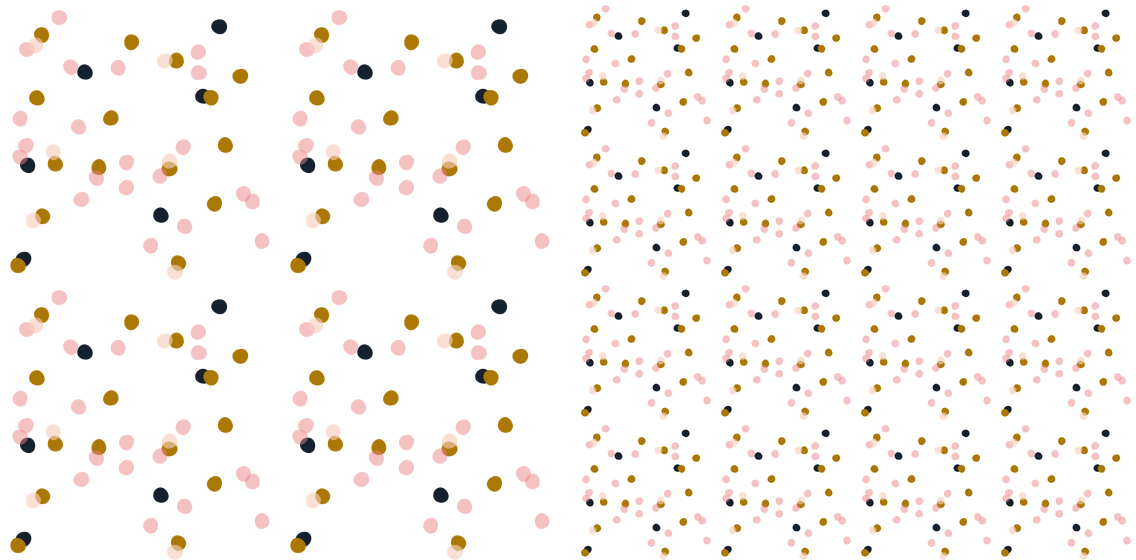
Left: one tile. Right: repeated 2 by 2.
This pattern is drawn by a Shadertoy shader. Its source:

```glsl
const float TILES = 2.0;

vec2 hash2(float n) {
    vec3 p = fract(n * vec3(0.1031, 0.1030, 0.0973));
    p += dot(p, p.yzx + 33.33);
    return fract((p.xx + p.yz) * p.zy);
}

// Even but irregular scatter, kept clear of the tile border
vec2 anchorPoint(int i) {
    vec2 spread = float(i) * vec2(0.7549, 0.5698);
    return mix(vec2(0.06), vec2(0.94), fract(spread + 0.13 * hash2(float(i) + 7.0)));
}

// Some dots lean on an earlier anchor; the others stand on their own
int parentOf(int i) {
    if (i == 6 || i == 7) return i - 6;              // gold on navy
    if (i >= 21 && i < 25) return 7 * (i - 21) + 4;  // pink on navy, gold, pink
    if (i >= 42) return 2 * (i - 42) + 10;           // cream on gold
    return i;
}

vec2 dotCenter(int i) {
    int parent = parentOf(i);
    vec2 center = anchorPoint(parent);
    if (parent != i) {
        vec2 h = hash2(float(i) + 91.0);
        float angle = 6.2832 * h.x;
        center += mix(0.027, 0.043, h.y) * vec2(cos(angle), sin(angle));
    }
    return center;
}

// Slightly lumpy disc, like a hand-cut dot
float blob(vec2 p, vec2 seed) {
    float angle = atan(p.y, p.x);
    float wobble = 0.035 * sin(2.0 * angle + 6.2832 * seed.x)
                 + 0.025 * sin(3.0 * angle + 6.2832 * seed.y);
    return length(p) - 0.0273 * (1.0 + wobble);
}

// Paint by layer: opaque navy and gold, then translucent pink and cream
vec4 dotPaint(int i) {
    if (i < 6) return vec4(0.085, 0.13, 0.18, 1.0);
    if (i < 21) return vec4(0.67, 0.47, 0.01, 1.0);
    if (i < 42) return vec4(0.92, 0.50, 0.52, 0.48);
    return vec4(0.97, 0.81, 0.73, 0.63);
}

void mainImage(out vec4 fragColor, in vec2 fragCoord) {
    vec2 uv = fragCoord / iResolution.xy * TILES;
    float pixel = TILES / iResolution.y;
    vec3 color = vec3(1.0);

    for (int i = 0; i < 48; i++) {
        vec2 p = uv - dotCenter(i);
        p -= round(p);  // nearest copy, wrapping across tiles
        float d = blob(p, hash2(float(i) + 173.0));
        vec4 paint = dotPaint(i);
        float coverage = 1.0 - smoothstep(-0.7 * pixel, 0.7 * pixel, d);
        color = mix(color, paint.rgb, paint.a * coverage);
    }
    fragColor = vec4(color, 1.0);
}
```
